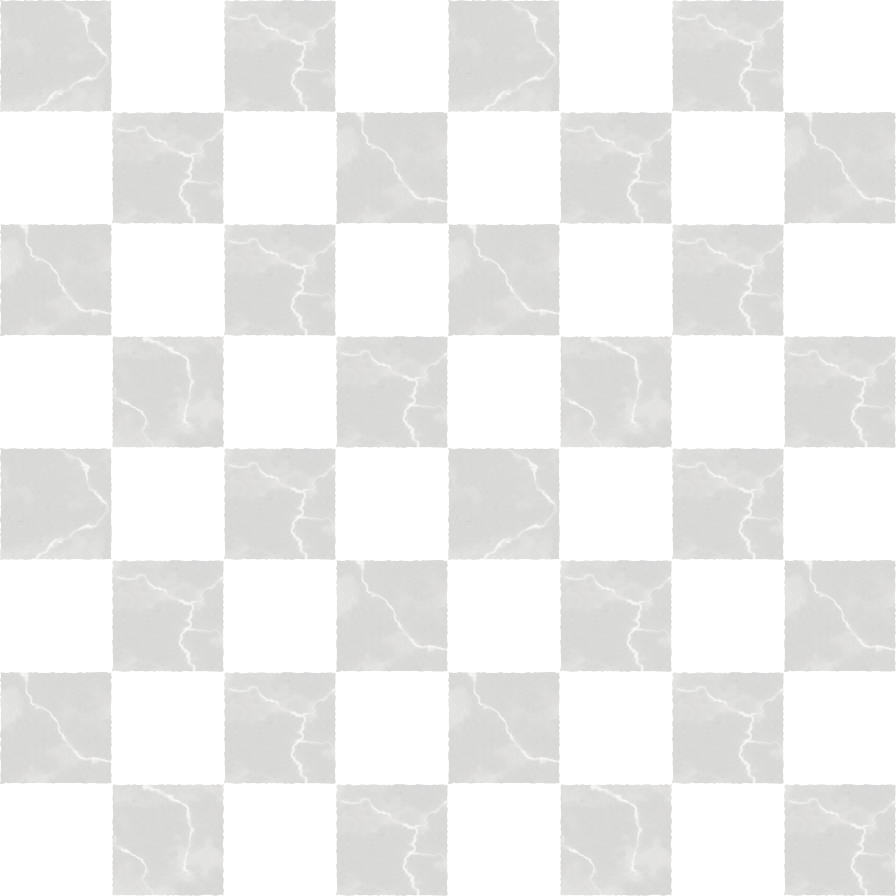
Write a WebGL 1 fragment shader that draws this pattern.

```glsl
precision highp float;
// Checkerboard of plain white and pale grey marble tiles.
// Each marble tile gets one of four vein layouts, drawn as polylines bent by
// noise over soft clouds; the layouts repeat every four tiles, so it all wraps.

uniform vec2 u_resolution;

#define TILES 8.0
#define LAYOUT_PERIOD 4.0
#define WHITE vec3(1.0)
#define STONE vec3(0.853, 0.851, 0.848)
#define CLOUD vec3(0.893, 0.891, 0.885)
#define VEIN vec3(0.965, 0.963, 0.96)
#define VEIN_WIDTH 0.012
#define HALO_WIDTH 0.045
#define VEIN_BEND 0.16
#define EDGE_WEAR 0.014
#define GRAIN 0.012

float hash(vec2 p) {
  return fract(sin(dot(p, vec2(127.1, 311.7))) * 43758.5453);
}

float noise(vec2 p) {
  vec2 i = floor(p), f = fract(p);
  f = f * f * (3.0 - 2.0 * f);
  return mix(mix(hash(i), hash(i + vec2(1, 0)), f.x),
             mix(hash(i + vec2(0, 1)), hash(i + vec2(1, 1)), f.x), f.y);
}

float fbm(vec2 p) {
  float sum = 0.0, amp = 0.5;
  for (int i = 0; i < 4; i++) {
    sum += amp * noise(p);
    p = p * 2.03 + 7.3;
    amp *= 0.5;
  }
  return sum / 0.9375;
}

float segment(vec2 p, vec2 a, vec2 b) {
  vec2 ab = b - a;
  return length(p - a - ab * clamp(dot(p - a, ab) / dot(ab, ab), 0.0, 1.0));
}

float path(vec2 p, vec2 a, vec2 b, vec2 c, vec2 d) {
  return min(segment(p, a, b), min(segment(p, b, c), segment(p, c, d)));
}

// Layout index: 0 hooked, 1 forked, 2 diagonal, 3 paired
float layoutOf(vec2 cell) {
  vec2 c = mod(cell, LAYOUT_PERIOD);
  if (abs(c.x + c.y - 3.0) < 0.5) return c.x < 0.5 ? 0.0 : 1.0;
  if (abs(c.x - 2.0) < 0.5) return 1.0;
  return abs(c.x - 1.0) < 0.5 ? 3.0 : 2.0;
}

float veinDistance(vec2 p, float layout) {
  if (layout < 0.5)
    return min(path(p, vec2(0.54, 1.0), vec2(0.74, 0.86), vec2(0.82, 0.6), vec2(0.99, 0.46)),
               path(p, vec2(0.99, 0.46), vec2(0.75, 0.24), vec2(0.48, 0.16), vec2(0.24, -0.05)));
  if (layout < 1.5)
    return min(path(p, vec2(0.04, 0.86), vec2(0.2, 0.86), vec2(0.66, 0.58), vec2(1.05, 0.84)),
               min(path(p, vec2(0.7, 0.58), vec2(0.66, 0.37), vec2(0.63, 0.22), vec2(0.74, -0.05)),
                   path(p, vec2(0.66, 0.38), vec2(0.8, 0.41), vec2(0.94, 0.36), vec2(1.0, 0.2))));
  if (layout < 2.5)
    return min(path(p, vec2(0.17, 1.05), vec2(0.31, 0.71), vec2(0.49, 0.56), vec2(0.59, 0.37)),
               path(p, vec2(0.59, 0.37), vec2(0.72, 0.2), vec2(0.98, 0.22), vec2(1.1, 0.3)));
  return min(path(p, vec2(0.25, 1.0), vec2(0.62, 0.86), vec2(0.74, 0.6), vec2(0.64, 0.24)),
             path(p, vec2(0.0, 0.5), vec2(0.2, 0.37), vec2(0.31, 0.2), vec2(0.36, -0.05)));
}

vec3 marble(vec2 p, float layout) {
  vec2 seed = vec2(17.0, 31.0) * (layout + 1.0);
  vec2 bend = vec2(fbm(p * 7.0 + seed), fbm(p * 7.0 + seed + 53.0)) - 0.5;

  // Soft clouds, fine grain and a few darker specks
  float cloud = smoothstep(0.45, 0.75, fbm(p * 3.0 + seed + bend));
  vec3 colour = mix(STONE, CLOUD, cloud);
  colour += GRAIN * (noise(p * 48.0 + seed) - 0.5);
  colour -= 0.03 * smoothstep(0.9, 1.0, noise(p * 26.0 + seed + 11.0));

  // Veins fade in and out along their length
  float d = veinDistance(p + VEIN_BEND * bend, layout);
  float strength = smoothstep(0.25, 0.7, noise(p * 9.0 + seed + 71.0));
  float core = exp(-d * d / (VEIN_WIDTH * VEIN_WIDTH)) * mix(0.3, 0.95, strength);
  float halo = exp(-d / HALO_WIDTH) * 0.3 * fbm(p * 14.0 + seed);
  return mix(colour, VEIN, clamp(core + halo, 0.0, 1.0));
}

void main() {
  vec2 grid = gl_FragCoord.xy / u_resolution * TILES;
  vec2 cell = floor(grid), p = fract(grid);
  float pixel = TILES / min(u_resolution.x, u_resolution.y);
  float layout = layoutOf(cell);

  // Signed distance to the tile edge, positive inside the marble
  vec2 toSide = min(p, 1.0 - p);
  float edge = min(toSide.x, toSide.y);
  bool isMarble = mod(cell.x + cell.y, 2.0) > 0.5;
  float wear = EDGE_WEAR * noise(p * 40.0 + layout * 19.0);
  float inside = isMarble ? edge - wear : -edge;

  float coverage = clamp(inside / pixel + 0.5, 0.0, 1.0);
  gl_FragColor = vec4(mix(WHITE, marble(p, layout), coverage), 1.0);
}
```
